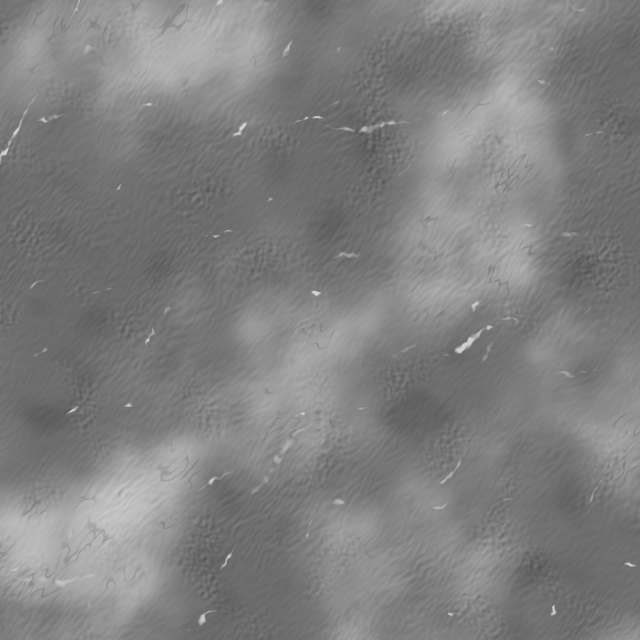
Write a WebGL 1 fragment shader that draws this texture.

```glsl
precision highp float;

uniform vec2 u_resolution;

const float SHADE_LOW = 0.418;       // plain ground tone
const float SHADE_RANGE = 0.36;      // span up to the brightest cloud
const float CLOUD_CONTRAST = 6.6;
const float CLOUD_BIAS = 1.65;
const float CLOUD_ANGLE = 0.72;
const vec2 CLOUD_SCALE = vec2(2.5, 3.3);
const float CLOUD_GAIN = 0.5;
const float MOTTLE_SCALE = 13.0;
const float MOTTLE_DEPTH = 0.055;
const float GRAIN_ANGLE = 0.88;
const vec2 GRAIN_SCALE = vec2(66.0, 150.0);
const float GRAIN_DEPTH = 0.062;
const float CRUST_SCALE = 135.0;
const float CRUST_DEPTH = 0.09;
const vec2 CRACK_SCALE = vec2(30.0, 80.0);
const float CRACK_DEPTH = 0.09;
const float FLECK_ANGLE = 0.55;
const float FLECK_SHADE = 0.88;

vec2 hash2(vec2 p) {
  vec3 h = fract(p.xyx * vec3(0.1031, 0.1030, 0.0973));
  h += dot(h, h.yzx + 33.33);
  return fract((h.xx + h.yz) * h.zy);
}

vec2 rotate(vec2 p, float angle) {
  float c = cos(angle), s = sin(angle);
  return vec2(c * p.x + s * p.y, c * p.y - s * p.x);
}

float cornerSlope(vec2 cell, vec2 offset) {
  return dot(hash2(cell + 200.0) * 2.0 - 1.0, offset);
}

// Gradient noise, centred on zero
float noise(vec2 p) {
  vec2 i = floor(p), f = p - i;
  vec2 u = f * f * f * (f * (f * 6.0 - 15.0) + 10.0);
  vec2 e = vec2(1.0, 0.0);
  float low = mix(cornerSlope(i, f), cornerSlope(i + e, f - e), u.x);
  float high = mix(cornerSlope(i + e.yx, f - e.yx),
                   cornerSlope(i + e.xx, f - e.xx), u.x);
  return mix(low, high, u.y);
}

vec2 noisePair(vec2 p) {
  return vec2(noise(p), noise(p + 57.3));
}

float clouds(vec2 p) {
  float sum = 0.0, weight = 1.0;
  for (int i = 0; i < 4; i++) {
    sum += weight * noise(p);
    p = rotate(p, 0.35) * 2.03 + 17.3;
    weight *= CLOUD_GAIN;
  }
  return sum;
}

// Side-lit relief of a noise field
float relief(vec2 p, vec2 light) {
  return noise(p + light) - noise(p - light);
}

// Scattered bent streaks, one at most per grid cell
float streaks(vec2 p, float cells, float reach, float width, float chance, float seed) {
  vec2 home = floor(p * cells);
  float breakup = clamp(0.6 + 2.4 * noise(p * 75.0 + seed), 0.0, 1.2);
  float cover = 0.0;
  for (int y = -1; y <= 1; y++) {
    for (int x = -1; x <= 1; x++) {
      vec2 cell = home + vec2(float(x), float(y));
      vec2 spot = hash2(cell + seed);
      vec2 kind = hash2(cell + seed + 51.7);
      vec2 form = hash2(cell + seed + 93.1);
      float angle = FLECK_ANGLE + (form.x - 0.5) * 1.2;
      vec2 q = rotate(p - (cell + spot) / cells, angle);
      float extent = reach * mix(0.25, 1.0, form.y * form.y);
      float along = q.x / extent;
      float across = q.y + (kind.y - 0.5) * 0.4 * extent * along * along;
      float taper = max(1.0 - along * along, 0.0);
      float halfWidth = width * (0.3 + 0.7 * taper) * (0.4 + breakup);
      float line = 1.0 - smoothstep(0.1, 1.0, abs(across) / halfWidth);
      float strength = taper * breakup * mix(0.3, 1.2, spot.x);
      cover = max(cover, line * strength * step(kind.x, chance));
    }
  }
  return min(cover, 1.0);
}

void main() {
  vec2 p = gl_FragCoord.xy / min(u_resolution.x, u_resolution.y);
  vec2 sway = noisePair(p * 9.0 + 4.0);
  vec2 jitter = noisePair(p * 42.0 + 8.0);
  vec2 fray = noisePair(p * 105.0 + 19.0);

  // Soft clouds drawn out along the diagonal, over faint dark mottling
  float level = clouds(rotate(p, CLOUD_ANGLE) * CLOUD_SCALE + 5.4);
  float glow = 1.0 / (1.0 + exp(CLOUD_BIAS - CLOUD_CONTRAST * level));
  float mottle = smoothstep(0.0, 0.5, noise(p * MOTTLE_SCALE + 31.0));
  float shade = SHADE_LOW + SHADE_RANGE * glow - MOTTLE_DEPTH * mottle * (1.0 - glow);

  // Fine slanted grain and patches of rough crust
  vec2 slanted = rotate(p + 0.02 * sway + 0.004 * jitter, GRAIN_ANGLE);
  float grainPatch = mix(0.4, 1.0, smoothstep(-0.2, 0.25, noise(p * 6.0 + 23.0)));
  shade += GRAIN_DEPTH * grainPatch * relief(slanted * GRAIN_SCALE, vec2(0.08, 0.3));
  float crustPatch = smoothstep(0.0, 0.35, noise(p * 11.0 + 37.0)) * (1.0 - 0.7 * glow);
  vec2 crustPoint = (p + 0.004 * jitter) * CRUST_SCALE;
  shade += CRUST_DEPTH * crustPatch * relief(crustPoint, vec2(0.3, -0.25));

  // Broken hairline cracks in the bright clouds
  vec2 crackPoint = p + 0.02 * sway + 0.004 * jitter + 0.002 * fray;
  float crackField = noise(rotate(crackPoint, GRAIN_ANGLE) * CRACK_SCALE);
  float crack = 1.0 - smoothstep(0.01, 0.1, abs(crackField));
  float crackPatch = smoothstep(0.02, 0.35, noise(p * 17.0 + 12.0) + 0.5 * jitter.x);
  shade -= CRACK_DEPTH * crack * crackPatch * smoothstep(0.25, 0.55, glow);

  // Ragged pale flecks and a few long veins
  vec2 fleckPoint = p + 0.02 * sway + 0.010 * jitter + 0.004 * fray;
  float flecks = streaks(fleckPoint, 8.0, 0.034, 0.0033, 0.66, 11.0);
  vec2 veinPoint = p + 0.03 * sway + 0.008 * jitter + 0.004 * fray;
  float veins = streaks(veinPoint, 2.6, 0.15, 0.0046, 0.45, 29.0);
  shade = mix(shade, FLECK_SHADE, 0.85 * max(flecks, veins));

  gl_FragColor = vec4(vec3(shade), 1.0);
}
```
